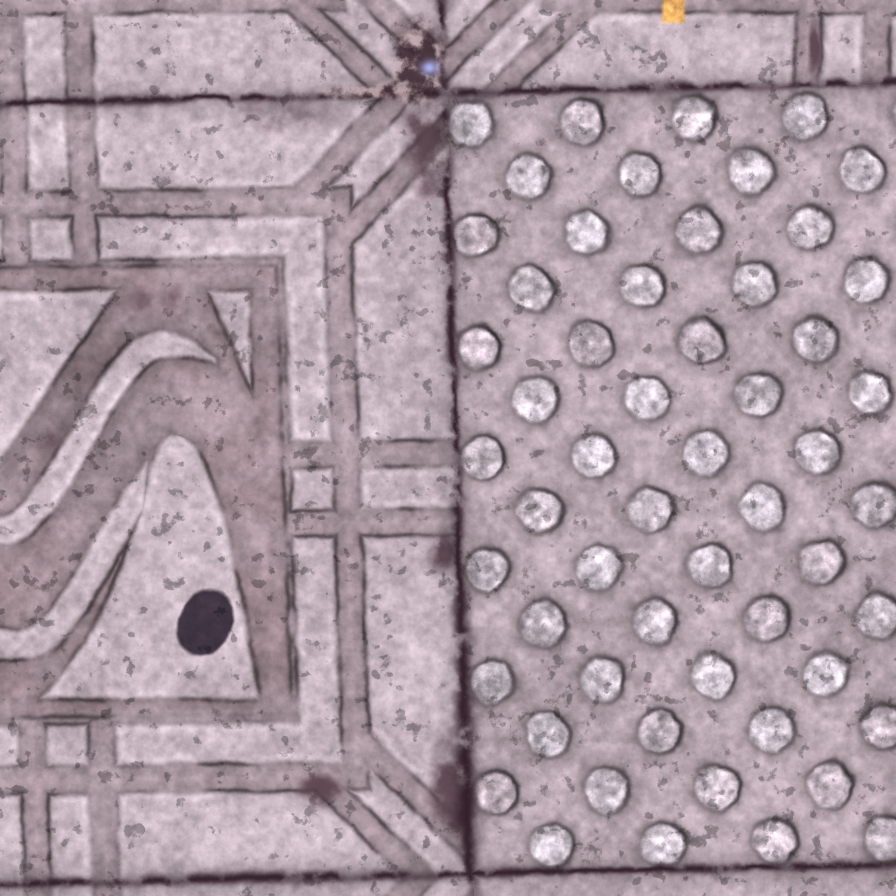
Reproduce this texture procedurally as a three.js fragment shader.

```glsl
// Weathered paving: a framed relief tile with a wavy motif beside a studded tile.
// Signed distances shape the relief, a skewed double lattice places the studs,
// and value noise adds grain, worn edges, stains and dirty joints.
varying vec2 vUv;

float hash(vec2 p) {
  vec3 h = fract(p.xyx * 0.1031);
  h += dot(h, h.yzx + 33.33);
  return fract((h.x + h.y) * h.z);
}

float noise(vec2 p) {
  vec2 i = floor(p), f = fract(p);
  f *= f * (3.0 - 2.0 * f);
  return mix(mix(hash(i), hash(i + vec2(1, 0)), f.x),
             mix(hash(i + vec2(0, 1)), hash(i + 1.0), f.x), f.y);
}

float fbm(vec2 p) {
  float sum = 0.0, amp = 0.5;
  for (int i = 0; i < 5; i++) {
    sum += amp * noise(p);
    p = mat2(1.6, 1.2, -1.2, 1.6) * p + 7.3;
    amp *= 0.5;
  }
  return sum;
}

float line(float d, float width) { return exp(-d * d / (width * width)); }

// Soft spot with its center in xy and its size in zw
float blot(vec2 p, vec4 spot) {
  vec2 d = (p - spot.xy) / spot.zw;
  return exp(-dot(d, d));
}

// S-shaped ridge that climbs to the right and tapers
float ridge(vec2 p) {
  float s = clamp(p.x / 1.4, 0.0, 1.0), tail = max(p.x - 1.4, 0.0);
  float y = 4.55 - 1.6 * s * s * (3.0 - 2.0 * s) + 0.7 * tail * tail;
  float slope = 6.86 * s * (1.0 - s);
  return abs(p.y - y) / sqrt(1.0 + slope * slope) - 0.115 + 0.2 * tail;
}

// Concentric square bars, cut by cross grooves and corner mitres
float frame(vec2 d) {
  float r = max(d.x, d.y), along = min(d.x, d.y);
  float outer = max(2.6 - r, 0.12 - abs((r - along) * 0.707 - 0.24));
  return max(min(abs(r - 2.17) - 0.165, outer), 0.13 - abs(along - 0.295));
}

// Dome, two ridges and corner wedges within the central panel
float motif(vec2 p) {
  float u = clamp((p.y - 3.73) / 2.25, 0.0, 1.0);
  float left = 1.48 - 0.5 * sqrt(u) - 0.62 * u * u * u;
  float right = 1.48 + 0.72 * pow(u, 0.45);
  float dome = max(max(left - p.x, p.x - right) * 0.85, max(3.73 - p.y, p.y - 5.98));
  float upper = max(ridge(p), p.x - 1.85);
  float lower = max(ridge(p - vec2(0.2, 0.97)), p.x - 1.25);
  float wedge = (p.y - 3.95 + 1.5 * p.x) / 1.8;
  float chip = max(p.x - 2.14, (p.y + 1.64 - 2.3 * p.x) / 2.5);
  return min(min(dome, min(upper, lower)), max(2.5 - p.y, min(wedge, chip)));
}

vec3 reliefTile(vec2 p, float wear, float crisp) {
  vec2 t = vec2(p.x - 0.033 * (p.y - 4.0), p.y + 0.012 * (p.x - 2.0));
  vec2 d = abs(t - vec2(0.5, 4.2));
  float r = max(d.x, d.y);
  float relief = min(frame(d), max(motif(p), r - 1.9)) + 0.05 * (wear - 0.48);
  vec3 recess = mix(vec3(0.61, 0.525, 0.555), vec3(0.67, 0.59, 0.625), smoothstep(1.88, 1.96, r));
  float sunk = smoothstep(-0.03, 0.03, relief);
  vec3 col = mix(vec3(0.745, 0.68, 0.715), recess, sunk * (0.65 + 0.35 * crisp));
  // Broken dark creases, worn bright lips and the hollow between ridges
  col *= 1.0 - (0.06 + 0.4 * crisp) * line(relief - 0.02, 0.022);
  col *= 1.0 - 0.1 * line(relief - 0.05, 0.08);
  col += 0.09 * (1.0 - crisp) * line(relief + 0.035, 0.035);
  col *= 1.0 - (0.05 + 0.4 * crisp) * line(r - 1.95 + 0.04 * wear, 0.025);
  col *= 1.0 - 0.2 * sunk * blot(p, vec4(0.75, 3.5, 0.6, 0.8));
  // Dark inlay
  vec2 e = p - vec2(1.76, 5.34);
  e.x += 0.18 * e.y;
  float inlay = length(e / vec2(0.24, 0.28)) - 1.09 + 0.18 * wear;
  return mix(vec3(0.23, 0.19, 0.24), col, smoothstep(-0.07, 0.09, inlay));
}

vec3 studTile(vec2 p, float wear, float grit) {
  vec3 col = vec3(0.715, 0.645, 0.68);
  vec2 q = p - vec2(4.035, 1.06);
  vec2 g = vec2(q.x - 0.036 * q.y, q.y + 0.022 * q.x) / 0.957;
  for (int k = 0; k < 2; k++) {
    vec2 s = g - 0.49 * float(k), id = floor(s + 0.5), c = (s - id) * 0.957;
    float present = step(-0.5, min(id.x, id.y)) * step(id.y, 6.5);
    float age = hash(id + 19.0 * float(k)), r = length(c) + 0.08 * (wear - 0.48);
    float side = 0.5 + 0.5 * dot(c / max(r, 0.02), vec2(0.85, -0.35));
    vec3 top = mix(vec3(0.79, 0.75, 0.79), vec3(0.73, 0.67, 0.71), age * age);
    col *= 1.0 - 0.14 * present * line(r - 0.2, 0.08);
    col = mix(col, top * (0.6 + 0.35 * wear + 0.5 * grit), present * smoothstep(0.2, 0.16, r));
    float rim = (0.08 + 0.45 * side) * (0.3 + 0.4 * age + wear);
    col *= 1.0 - present * clamp(rim, 0.0, 0.75) * line(r - 0.195, 0.026);
  }
  return col;
}

void main() {
  vec2 p = vec2(vUv.x, 1.0 - vUv.y) * 7.68; // y runs down the paving
  float wear = fbm(p * 6.0 + 31.0), grit = fbm(p * 15.0 + 5.0), rough = wear - 0.5;
  float crisp = smoothstep(0.36, 0.66, fbm(p * 2.6 + 47.0));
  float side = p.x - 3.785 - 0.033 * p.y + 0.1 * rough;
  float upper = p.y - 0.89 + 0.024 * p.x + 0.07 * rough;
  float lower = p.y - 7.58 + 0.022 * p.x + 0.06 * rough;

  // Neighbouring tiles reuse the relief, with the upper right one mirrored
  vec2 q = p, shift = vec2(0.22, 6.68);
  if (upper < 0.0) q = vec2(side > 0.0 ? 7.6 - p.x : p.x, p.y) + shift;
  else if (lower > 0.0) q -= shift;
  vec3 col = side > 0.0 && upper > 0.0 ? studTile(p, wear, grit) : reliefTile(q, wear, crisp);

  // Mottling, grain and pits
  col *= 0.65 + 0.24 * fbm(p * 1.7) + 0.36 * grit + 0.2 * wear;
  col *= 1.0 - 0.28 * smoothstep(0.63, 0.75, fbm(p * 9.0 + 70.0));

  // Stains with ragged borders
  float dirt = 0.6 * blot(p, vec4(2.45, 0.98, 0.6, 0.2)) + blot(p, vec4(3.66, 1.2, 0.2, 0.5))
    + blot(p, vec4(3.87, 6.75, 0.19, 0.5)) + 1.1 * blot(p, vec4(2.76, 6.78, 0.2, 0.15))
    + 0.8 * blot(p, vec4(3.8, 4.75, 0.17, 0.2)) + 0.6 * blot(p, vec4(0.42, 3.76, 0.18, 0.15))
    + 0.9 * blot(p, vec4(6.98, 0.42, 0.06, 0.28)) + 0.55 * blot(p, vec4(1.4, 2.6, 0.65, 0.2));
  dirt = smoothstep(0.15, 0.85, dirt * (0.1 + 1.6 * wear));
  col = mix(col, vec3(0.34, 0.25, 0.29), 0.88 * dirt);

  // Joints of uneven width
  float gap = 0.025 + 0.03 * noise(p * 2.3 + 9.0), broken = smoothstep(0.3, 0.56, wear);
  float seam = line(side, gap + 0.03 * smoothstep(4.5, 5.5, p.y)) * (0.3 + 0.65 * broken);
  seam = max(seam, max(line(upper, gap), line(lower, gap)) * (0.45 + 0.5 * broken));
  col *= 1.0 - 0.16 * max(line(side, 0.13), max(line(upper, 0.13), line(lower, 0.13)));
  col = mix(col, vec3(0.19, 0.115, 0.155), seam);

  // Loose debris at the crossing, a blue glint and an ochre scrap
  float debris = blot(p, vec4(3.58, 0.5, 0.24, 0.36)) + 0.7 * blot(p, vec4(3.1, 0.79, 0.45, 0.08));
  vec3 crumbs = mix(vec3(0.24, 0.16, 0.19), vec3(0.76, 0.67, 0.69), smoothstep(0.34, 0.66, fbm(p * 9.0)));
  col = mix(col, crumbs, 0.9 * smoothstep(0.15, 0.75, debris * (0.4 + 1.2 * grit)));
  col = mix(col, vec3(0.68, 0.7, 0.95), blot(p, vec4(3.68, 0.58, 0.07, 0.06)));
  vec2 scrap = abs(p - vec2(5.77, 0.06)) - vec2(0.09, 0.13);
  col = mix(vec3(0.86, 0.65, 0.38) * (0.6 + 0.9 * grit), col, smoothstep(-0.02, 0.03, max(scrap.x, scrap.y)));
  gl_FragColor = vec4(col, 1.0);
}
```
